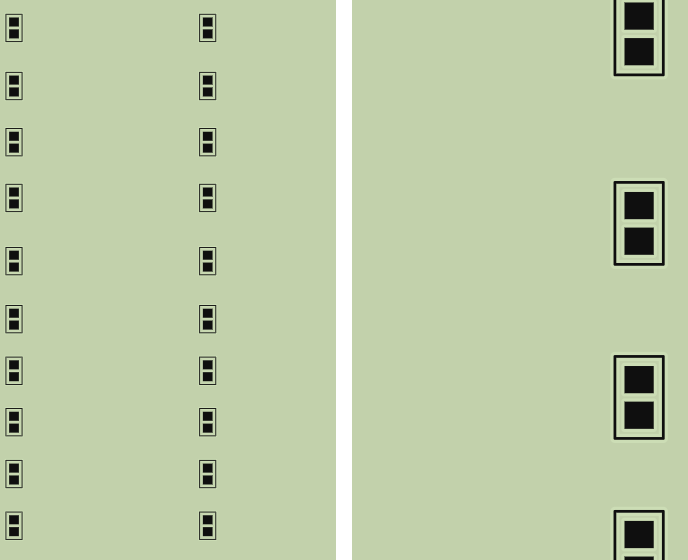
Left, the full canvas; right, a detail of the centre.
Reproduce this pattern procedurally as a WebGL 2 fragment shader.

```glsl
#version 300 es
precision highp float;

uniform vec2 u_resolution;
out vec4 fragColor;

// Lengths are fractions of the canvas height
const vec3 GROUND = vec3(0.76, 0.82, 0.67);
const vec3 PALE = vec3(0.82, 0.89, 0.73);
const vec3 INK = vec3(0.06);

const float FIRST_COLUMN = 0.0250;
const float COLUMN_PITCH = 0.3459;
const vec2 FRAME_HALF = vec2(0.0144, 0.0244);
const float LINE_HALF = 0.00082;
const vec2 BLOCK_HALF = vec2(0.0087, 0.0081);
const float BLOCK_OFFSET = 0.0106;
const float HALO_WIDTH = 0.0019;
const float HALO_STRENGTH = 0.65;

// Uneven row centres, measured down from the top
const int ROWS = 10;
const float ROW_CENTRES[ROWS] = float[ROWS](
    0.0499, 0.1536, 0.2539, 0.3535, 0.4663,
    0.5699, 0.6621, 0.7539, 0.8465, 0.9388);

float boxDistance(vec2 p, vec2 halfSize) {
    vec2 d = abs(p) - halfSize;
    return length(max(d, 0.0)) + min(max(d.x, d.y), 0.0);
}

// Thin frame around two stacked blocks
float markDistance(vec2 p) {
    float frame = abs(boxDistance(p, FRAME_HALF)) - LINE_HALF;
    float blocks = boxDistance(vec2(p.x, abs(p.y) - BLOCK_OFFSET), BLOCK_HALF);
    return min(frame, blocks);
}

float coverage(float d, float pixel) {
    return clamp(0.5 - d / pixel, 0.0, 1.0);
}

void main() {
    float pixel = 1.0 / u_resolution.y;
    vec2 p = gl_FragCoord.xy * pixel;

    // Even columns
    float x = mod(p.x - FIRST_COLUMN + 0.5 * COLUMN_PITCH, COLUMN_PITCH)
            - 0.5 * COLUMN_PITCH;

    // Nearest mark over all rows
    float d = 1.0;
    for (int i = 0; i < ROWS; i++) {
        float y = p.y - (1.0 - ROW_CENTRES[i]);
        d = min(d, markDistance(vec2(x, y)));
    }

    // Pale rim beneath the ink
    float halo = coverage(d - HALO_WIDTH, pixel) * HALO_STRENGTH;
    vec3 colour = mix(GROUND, PALE, halo);
    colour = mix(colour, INK, coverage(d, pixel));
    fragColor = vec4(colour, 1.0);
}
```
